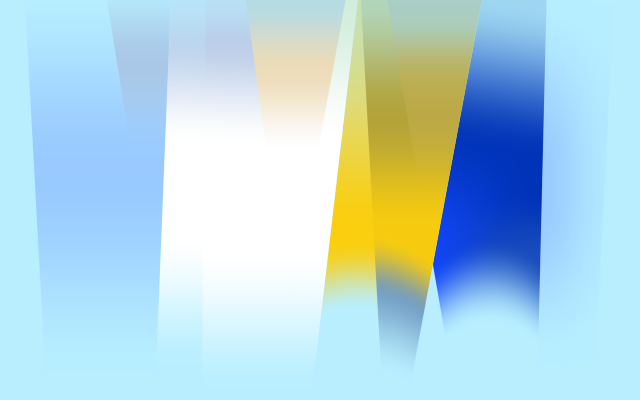
Reproduce this background procedurally as a WebGL 1 fragment shader.

```glsl
precision highp float;
// Tall translucent light beams in white, gold and royal blue over a pale sky.

uniform vec2 u_resolution;

#define SKY vec3(0.72, 0.935, 1.0)
#define PALE vec3(0.60, 0.79, 1.0)
#define LAVENDER vec3(0.73, 0.80, 0.91)
#define SAND vec3(0.93, 0.86, 0.72)
#define GOLD vec3(0.98, 0.81, 0.06)
#define LIME vec3(0.78, 0.88, 0.70)
#define OLIVE vec3(0.70, 0.64, 0.23)
#define ROYAL vec3(0.0, 0.20, 0.72)
#define ELECTRIC vec3(0.06, 0.27, 0.96)
#define GOLD_BOW 5.0
#define BLUE_BOW 9.0

// Coverage to the right of a line running from xTop to xBottom.
float rightOf(vec2 p, float xTop, float xBottom) {
  float w = 0.7 / u_resolution.x;
  return smoothstep(-w, w, p.x - mix(xTop, xBottom, p.y));
}

// Moves a colour towards the next stop between two depths.
vec3 stop(vec3 c, vec3 next, float a, float b, float y) {
  return mix(c, next, smoothstep(a, b, y));
}

// Rises between a and b, then falls between c and d.
float swell(float a, float b, float c, float d, float y) {
  return smoothstep(a, b, y) * (1.0 - smoothstep(c, d, y));
}

// Depth bent into an arch around a centre line.
float arch(vec2 p, float centre, float bow) {
  float dx = p.x - centre;
  return p.y - bow * dx * dx;
}

vec3 whiteBeam(vec2 p, float sand, float rim, float strip) {
  float y = p.y;
  vec3 c = stop(mix(SKY, LAVENDER, 0.45), LAVENDER, 0.0, 0.13, y);
  c = mix(c, SKY, 0.3 * strip * (1.0 - smoothstep(0.0, 0.3, y)));
  c = stop(c, vec3(1.0), 0.08, 0.37, y + 0.06 * (0.35 - p.x));
  vec3 warm = stop(vec3(0.71, 0.86, 0.89), SAND, 0.0, 0.18, y);
  warm = stop(warm, vec3(1.0), 0.16, 0.39, y);
  c = mix(c, warm, sand);
  vec3 light = stop(vec3(0.82, 0.93, 0.86), vec3(1.0), 0.0, 0.36, y);
  c = mix(c, light, rim);
  // The narrow strip at the left dissolves sooner
  c = stop(c, SKY, mix(0.62, 0.58, strip), mix(0.99, 0.93, strip), y);
  return mix(c, vec3(0.98, 0.97, 0.90),
             0.25 * sand * (1.0 - rim) * swell(0.66, 0.78, 0.78, 0.92, y));
}

vec3 goldBeam(vec2 p) {
  vec3 c = stop(LIME, vec3(0.89, 0.85, 0.42), 0.0, 0.36, p.y);
  c = stop(c, GOLD, 0.24, 0.57, p.y);
  return stop(c, SKY, 0.60, 0.78, arch(p, 0.56, GOLD_BOW));
}

vec3 shadedGold(vec2 p, float fold) {
  vec3 c = stop(vec3(0.70, 0.84, 0.74), OLIVE, -0.02, 0.30, p.y);
  c = mix(c, vec3(0.64, 0.79, 0.80),
          0.65 * fold * (1.0 - smoothstep(0.0, 0.20, p.y)));
  c = mix(c, vec3(0.77, 0.69, 0.32), 0.45 * fold * swell(0.05, 0.2, 0.3, 0.5, p.y));
  c = stop(c, GOLD * 0.985, 0.28, 0.58, p.y);
  float y = arch(p, 0.56, GOLD_BOW);
  c = stop(c, vec3(0.43, 0.60, 0.76), 0.58, 0.74, y);
  return stop(c, SKY, 0.68, 0.93, y);
}

vec3 blueBeam(vec2 p) {
  vec3 c = stop(vec3(0.62, 0.84, 0.95), ROYAL, -0.01, 0.38,
                p.y + 0.25 * (0.77 - p.x));
  float side = 1.0 - smoothstep(0.67, 0.84, p.x);
  c = mix(c, ELECTRIC, side * smoothstep(0.30, 0.62, p.y));
  c = mix(c, vec3(0.10, 0.30, 0.74), (1.0 - side) * smoothstep(0.48, 0.65, p.y));
  return stop(c, SKY, 0.59, 0.81, arch(p, 0.765, BLUE_BOW));
}

void main() {
  vec2 p = gl_FragCoord.xy / u_resolution;
  p.y = 1.0 - p.y;

  // Shared slanted edges
  float whiteLeft = rightOf(p, 0.267, 0.242);
  float whiteRight = rightOf(p, 0.559, 0.486);
  float goldRight = rightOf(p, 0.753, 0.637);
  float fold = rightOf(p, 0.605, 0.713);
  float blueRight = rightOf(p, 0.854, 0.839);

  // Pale outer beams
  vec3 col = SKY;
  float left = rightOf(p, 0.039, 0.073) * (1.0 - whiteLeft);
  col = mix(col, PALE, left * swell(-0.05, 0.42, 0.44, 0.95, p.y));
  float veil = rightOf(p, 0.167, 0.268) * (1.0 - whiteLeft);
  col = mix(col, vec3(0.66, 0.76, 0.88), 0.8 * veil * swell(-0.06, 0.17, 0.15, 0.38, p.y));
  float right = blueRight * (1.0 - rightOf(p, 0.960, 0.927));
  float fade = 1.0 - 0.8 * smoothstep(0.84, 0.95, p.x);
  col = mix(col, PALE, right * fade * swell(-0.02, 0.42, 0.50, 0.92, p.y));

  // Royal blue beam
  col = mix(col, blueBeam(p), fold * goldRight * (1.0 - blueRight));

  // Gold beam with its shaded half
  vec3 gold = mix(goldBeam(p), shadedGold(p, fold), rightOf(p, 0.564, 0.598));
  col = mix(col, gold, whiteRight * (1.0 - goldRight));

  // White beam with its warm inner facet
  float sand = rightOf(p, 0.384, 0.471);
  float rim = rightOf(p, 0.540, 0.426);
  float strip = 1.0 - rightOf(p, 0.322, 0.315);
  col = mix(col, whiteBeam(p, sand, rim, strip), whiteLeft * (1.0 - whiteRight));

  gl_FragColor = vec4(col, 1.0);
}
```
